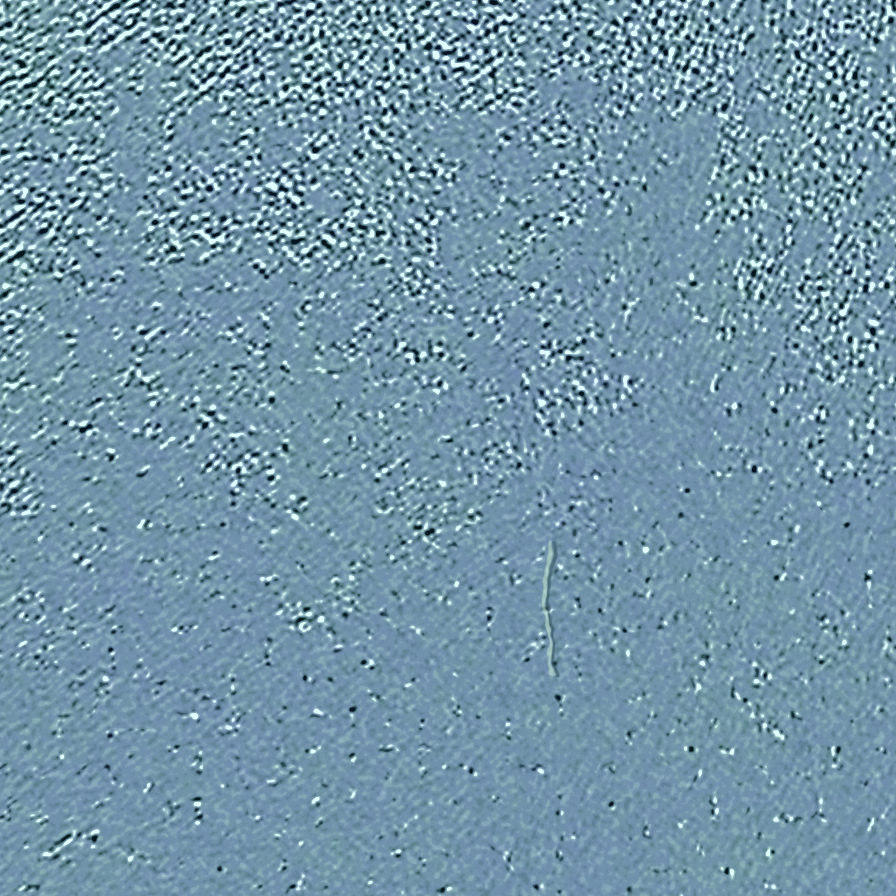
Write a WebGL 2 fragment shader that draws this texture.

```glsl
#version 300 es
precision highp float;

uniform vec2 u_resolution;
out vec4 fragColor;

const vec3 INK = vec3(0.01, 0.07, 0.12);
const vec3 DEEP = vec3(0.18, 0.31, 0.35);
const vec3 SLATE = vec3(0.37, 0.51, 0.58);
const vec3 BLUE = vec3(0.44, 0.57, 0.67);
const vec3 PALE = vec3(0.52, 0.66, 0.72);
const vec3 FOAM = vec3(0.88, 1.0, 1.0);

float hash(vec2 p) {
    return fract(sin(dot(p, vec2(127.1, 311.7))) * 43758.5453);
}

vec2 gradientAt(vec2 cell) {
    float a = 6.28318 * hash(cell);
    return vec2(cos(a), sin(a));
}

// Gradient noise, centred on zero
float noise(vec2 p) {
    vec2 i = floor(p);
    vec2 f = p - i;
    vec2 w = f * f * f * (f * (f * 6.0 - 15.0) + 10.0);
    float a = dot(gradientAt(i), f);
    float b = dot(gradientAt(i + vec2(1, 0)), f - vec2(1, 0));
    float c = dot(gradientAt(i + vec2(0, 1)), f - vec2(0, 1));
    float d = dot(gradientAt(i + vec2(1, 1)), f - vec2(1, 1));
    return mix(mix(a, b, w.x), mix(c, d, w.x), w.y);
}

vec2 rotate(vec2 p, float angle) {
    float c = cos(angle);
    float s = sin(angle);
    return vec2(c * p.x + s * p.y, c * p.y - s * p.x);
}

// Embossed grains, elongated along the given angle
float grains(vec2 p, float angle, vec2 frequency) {
    vec2 q = rotate(p, angle) * frequency + 17.0;
    vec2 shift = vec2(0.08, 0.36);
    return noise(q - shift) - noise(q + shift);
}

float segmentDistance(vec2 p, vec2 a, vec2 b) {
    vec2 ab = b - a;
    float t = clamp(dot(p - a, ab) / dot(ab, ab), 0.0, 1.0);
    return length(p - a - ab * t);
}

// How strongly the grains stand out: rough at the top and left, calm below
float roughness(vec2 p) {
    float region = 0.85 * (p.y - 0.55) + 0.25 * noise(p * 4.0 + 3.0);
    region += 0.12 * (1.0 - smoothstep(0.0, 0.3, p.x));
    vec2 gap = (p - vec2(0.76, 0.66)) / vec2(0.07, 0.22);
    region -= 0.3 * exp(-dot(gap, gap));
    region += 0.4 * noise(p * 10.0) + 0.5 * noise(p * 24.0 + 9.0) + 0.6 * noise(p * 55.0 + 2.0);
    float rough = smoothstep(-0.2, 0.6, region);
    float flecks = 0.75 * smoothstep(0.2, 0.5, noise(p * 52.0 + 5.0));
    return max(rough, flecks);
}

float relief(vec2 p) {
    // Slanted strokes at the left, steeper ones at the right
    float left = grains(p, 0.6, vec2(80.0, 154.0));
    float right = grains(p, 1.05, vec2(84.0, 148.0));
    float turn = smoothstep(0.5, 0.8, p.x + 0.4 * noise(p * 6.0));
    float strokes = mix(left, right, turn);
    float crossing = grains(p + 0.37, -0.75, vec2(112.0, 142.0));
    float loose = smoothstep(0.05, 0.4, p.x);
    float height = strokes * mix(0.95, 0.75, loose) + crossing * mix(0.45, 0.7, loose);
    height *= mix(0.16, 1.25, roughness(p));

    // Faint brushing and fine dust
    vec2 bent = p + 0.02 * vec2(noise(p * 7.0), noise(p * 7.0 + 20.0));
    height += 0.13 * noise(rotate(bent, 0.8) * vec2(30.0, 120.0));
    height += 0.08 * noise(rotate(bent, -0.9) * vec2(34.0, 130.0));
    return height + 0.08 * noise(p * 230.0);
}

vec3 palette(float v) {
    vec3 c = mix(INK, DEEP, smoothstep(-0.66, -0.38, v));
    c = mix(c, SLATE, smoothstep(-0.38, -0.15, v));
    c = mix(c, BLUE, smoothstep(-0.15, -0.02, v));
    c = mix(c, PALE, smoothstep(0.0, 0.13, v));
    return mix(c, FOAM, smoothstep(0.14, 0.48, v));
}

float twigDistance(vec2 p) {
    vec2 bend = vec2(0.607, 0.325);
    float upper = segmentDistance(p, vec2(0.617, 0.395), bend);
    float lower = segmentDistance(p, bend, vec2(0.617, 0.248));
    return min(upper, lower);
}

void main() {
    vec2 p = gl_FragCoord.xy / u_resolution.y;
    float height = relief(p);
    vec3 color = palette(height);

    // Broad drift between blue and sea green
    float drift = 0.5 * noise(p * 3.0 + 8.0) + 0.5 * noise(p * 13.0) + 0.7 * noise(p * 60.0);
    drift += 0.3 * (1.0 - smoothstep(0.0, 0.4, p.x)) * p.y;
    color += vec3(0.0, 0.03, -0.03) * clamp(drift, -0.7, 0.7);

    // Thin crooked twig with a shaded side
    vec2 crooked = p + vec2(0.007 * noise(p * 24.0) + 0.003 * noise(p * 80.0), 0.0);
    float uneven = 0.002 * noise(p * 75.0 + 4.0);
    float shade = 1.0 - smoothstep(0.0005, 0.0035, twigDistance(crooked - vec2(0.004, -0.001)) + uneven);
    float twig = 1.0 - smoothstep(0.0005, 0.0035, twigDistance(crooked) + uneven);
    color = mix(color, DEEP, 0.6 * shade);
    color = mix(color, vec3(0.68, 0.82, 0.78) + 0.2 * height, 0.8 * twig);

    fragColor = vec4(clamp(color, 0.0, 1.0), 1.0);
}
```
